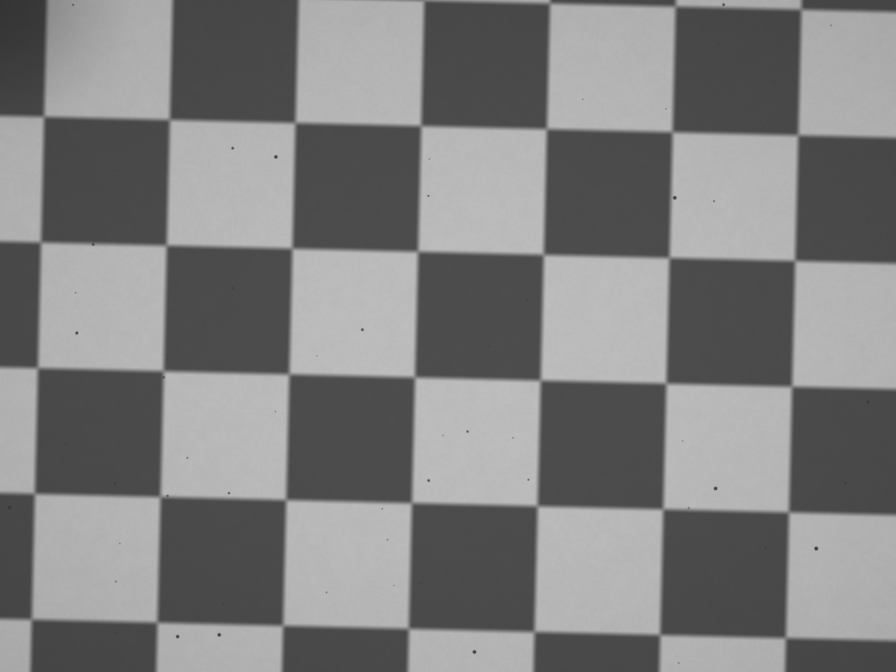
This pattern is drawn by a Shadertoy shader. Its source:

```glsl
#define CELL 0.1871
#define TILT 0.0246
#define ANCHOR vec2(0.6222, 0.6253)
#define EDGE_BLUR 0.0055
#define DARK_TONE 0.300
#define LIGHT_TONE 0.735
#define VIGNETTE 0.11
#define CORNER_SHADE 0.22
#define GRAIN 0.022
#define SPECK_GRID 0.075
#define SPECK_CHANCE 0.30

float hash(vec2 p) {
    vec3 q = fract(p.xyx * vec3(0.1031, 0.1030, 0.0973));
    q += dot(q, q.yzx + 33.33);
    return fract((q.x + q.y) * q.z);
}

float noise(vec2 p) {
    vec2 i = floor(p), f = fract(p);
    f = f * f * (3.0 - 2.0 * f);
    return mix(mix(hash(i), hash(i + vec2(1, 0)), f.x),
               mix(hash(i + vec2(0, 1)), hash(i + vec2(1, 1)), f.x), f.y);
}

// Soft checkerboard: 1 on light squares, 0 on dark, grey where corners meet
float checker(vec2 g, float blur) {
    vec2 parity = 1.0 - 2.0 * mod(floor(g + 0.5), 2.0);
    vec2 edge = fract(g + 0.5) - 0.5;
    vec2 side = parity * (2.0 * smoothstep(-blur, blur, edge) - 1.0);
    return 0.5 + 0.5 * side.x * side.y;
}

// Sparse dust specks, one candidate per grid square
float specks(vec2 p, float pixel) {
    vec2 id = floor(p / SPECK_GRID);
    vec2 offset = 0.15 + 0.7 * vec2(hash(id + 17.0), hash(id + 41.0));
    float size = hash(id + 73.0);
    float radius = mix(0.0010, 0.0028, size * size * size);
    float d = length(p - (id + offset) * SPECK_GRID);
    float present = step(hash(id + 5.0), SPECK_CHANCE);
    float soft = max(pixel, 0.0012);
    return present * mix(0.25, 0.65, size) * (1.0 - smoothstep(radius - soft, radius + soft, d));
}

void mainImage(out vec4 fragColor, in vec2 fragCoord) {
    vec2 p = fragCoord / iResolution.y;
    vec2 uv = fragCoord / iResolution.xy;
    float pixel = 1.0 / iResolution.y;

    // Board coordinates, tilted slightly clockwise
    float c = cos(TILT), s = sin(TILT);
    vec2 g = mat2(c, s, -s, c) * (p - ANCHOR) / CELL;
    float light = checker(g, max(EDGE_BLUR, pixel) / CELL);
    float tone = mix(DARK_TONE, LIGHT_TONE, light);

    // Paper mottling and fine grain, weaker on the dark squares
    float texture_ = 0.6 * (noise(p * 260.0) - 0.5) + 0.4 * (noise(p * 60.0) - 0.5);
    tone += GRAIN * texture_ * mix(0.35, 1.0, light);
    tone *= 1.0 - specks(p, pixel) * mix(0.3, 1.0, light);

    // Lens falloff, strongest at the upper left
    vec2 lens = (uv - vec2(0.52, 0.47)) * 1.4;
    tone *= 1.0 - VIGNETTE * dot(lens, lens);
    tone *= 1.0 - CORNER_SHADE * (1.0 - smoothstep(0.0, 0.22, length(p - vec2(0.0, 1.0))));

    fragColor = vec4(vec3(tone), 1.0);
}
```
